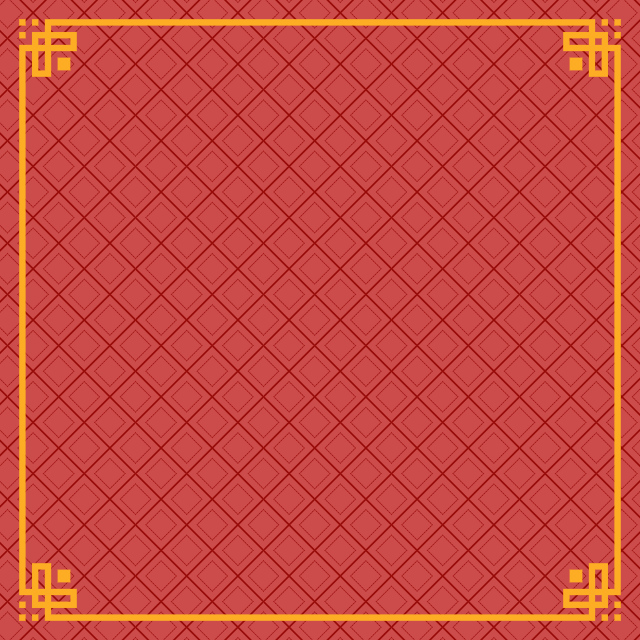
Write a three.js fragment shader that draws this pattern.

```glsl
// Red diamond lattice with dashed inner diamonds, framed by a gold knotted border.
varying vec2 vUv;

const vec3 RED = vec3(0.80, 0.295, 0.295);
const vec3 DARK_RED = vec3(0.59, 0.04, 0.03);
const vec3 GOLD = vec3(0.99, 0.68, 0.14);

float boxDistance(vec2 p, vec2 center, vec2 halfSize) {
  vec2 d = abs(p - center) - halfSize;
  return length(max(d, 0.0)) + min(max(d.x, d.y), 0.0);
}

// Axis-aligned bar of width 1 with square ends, between two centre points
float bar(vec2 p, vec2 a, vec2 b) {
  return boxDistance(p, 0.5 * (a + b), 0.5 * abs(b - a) + 0.5);
}

// Half of the folded ribbon: from the corner loop out to one frame side
float ribbon(vec2 p) {
  float d = bar(p, vec2(5.5, 5.5), vec2(11.5, 5.5));
  d = min(d, bar(p, vec2(11.5, 5.5), vec2(11.5, 7.5)));
  d = min(d, bar(p, vec2(3.5, 7.5), vec2(11.5, 7.5)));
  return min(d, bar(p, vec2(3.5, 7.5), vec2(3.5, 60.0)));
}

// Whole border, in hundredths of the canvas measured from the nearest corner
float border(vec2 p) {
  float d = min(ribbon(p), ribbon(p.yx));
  d = min(d, boxDistance(p, vec2(10.0), vec2(1.0)));
  d = min(d, boxDistance(p, vec2(3.5), vec2(0.5)));
  d = min(d, boxDistance(p, vec2(5.5, 3.5), vec2(0.5)));
  return min(d, boxDistance(p, vec2(3.5, 5.5), vec2(0.5)));
}

void main() {
  // Rotated coordinates, repeated so every diamond is centred on zero
  vec2 p = vUv - vec2(0.0517, 0.06);
  vec2 cell = mod(vec2(p.x + p.y, p.x - p.y) + 0.04, 0.08) - 0.04;
  float diamond = max(abs(cell.x), abs(cell.y));

  // Strong lattice lines
  float latticeDistance = (0.04 - diamond) * 0.7071;
  float lattice = 1.0 - smoothstep(0.0003, 0.0023, latticeDistance);

  // Fine dashed diamond inside each cell
  float innerDistance = abs(diamond - 0.0238) * 0.7071;
  float along = abs(cell.x) > abs(cell.y) ? cell.y : cell.x;
  float dash = 0.5 + 0.5 * cos(along * 6.2832 / 0.006);
  float inner = (1.0 - smoothstep(0.0, 0.0015, innerDistance)) * mix(0.4, 0.75, dash);

  vec3 color = mix(RED, DARK_RED, max(lattice, inner));

  // Gold border, mirrored into all four corners
  vec2 corner = (0.5 - abs(vUv - 0.5)) * 100.0;
  color = mix(color, GOLD, 1.0 - smoothstep(-0.1, 0.1, border(corner)));

  gl_FragColor = vec4(color, 1.0);
}
```
